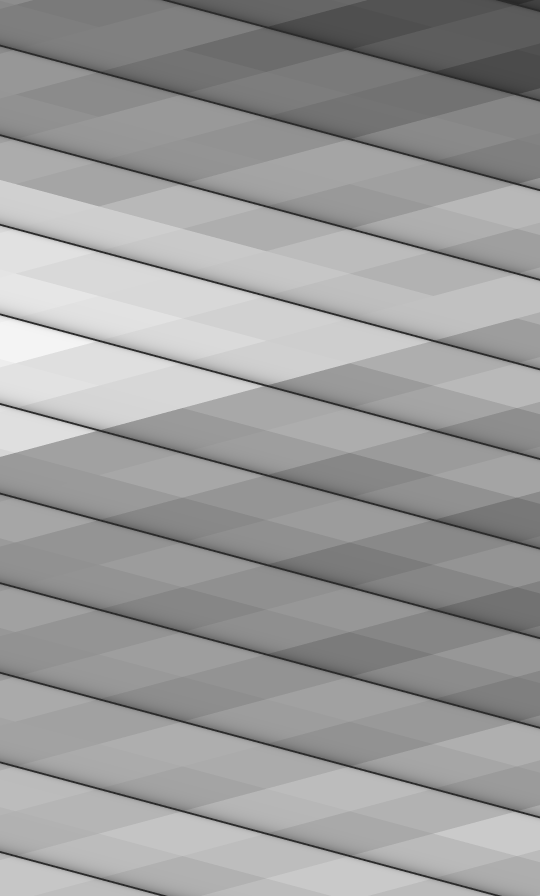
A WebGL 1 fragment shader for this background:

```glsl
precision highp float;
// Grey diamond facets made by two crossing families of slanted stripes, with a
// bright wedge at the left and a dark upper right corner. Every second falling
// stripe ends in a thin dark line with a soft shadow above it.

uniform vec2 u_resolution;

const float SLOPE = 0.268;               // tangent of 15 degrees
const float STRIPE = 0.05;               // stripe height, canvas height = 1
const vec2 OFFSET = vec2(0.016, 0.2);    // phase of falling and rising stripes
const float ASPECT = 0.6;
const float LINE_WIDTH = 0.0021;
const float LINE_GREY = 0.17;
const float SHADOW_REACH = 0.006;

// Stripe coordinates: x counts falling stripes, y counts rising ones.
vec2 toStripes(vec2 p) {
  return vec2(p.y - SLOPE * p.x, p.y + SLOPE * p.x) / STRIPE - OFFSET;
}

vec2 fromStripes(vec2 s) {
  vec2 q = (s + OFFSET) * STRIPE;
  return vec2((q.y - q.x) / (2.0 * SLOPE), 0.5 * (q.x + q.y));
}

// Layered sines give each cell a small stable deviation.
float cellVariation(vec2 cell) {
  return 0.6 * sin(dot(cell, vec2(2.3, 4.1))) + 0.4 * sin(dot(cell, vec2(5.7, 1.9)));
}

// Broad shading from top to bottom; across runs from 0 to 1.
float baseGrey(float across, float down) {
  float grey = mix(mix(0.53, 0.27, across), 0.69, smoothstep(0.0, 0.28, down));
  grey = mix(grey, mix(0.60, 0.51, across), smoothstep(0.36, 0.64, down));
  return mix(grey, 0.74, smoothstep(0.70, 0.98, down));
}

float wedgeGrey(float across, float down) {
  return 0.95 - 0.23 * across - 0.8 * abs(down - 0.375);
}

float facetGrey(vec2 cell) {
  vec2 center = fromStripes(cell + 0.5);
  float across = clamp(center.x / ASPECT, 0.0, 1.0);
  float wedge = step(3.5, cell.x) * step(cell.y, 9.5);
  float grey = mix(baseGrey(across, center.y), wedgeGrey(across, center.y), wedge);

  // Odd stripes are lighter, even ones darker; crossings add up.
  vec2 parity = 2.0 * mod(cell, 2.0) - 1.0;
  float contrast = mix(mix(0.016, 0.034, across), 0.006, wedge);
  return grey + contrast * (parity.x + parity.y) + 0.009 * cellVariation(cell);
}

// Signed vertical distance to the nearest seam, positive below it.
float seamDistance(float stripe) {
  return (fract(0.5 * stripe) - 0.5) * 2.0 * STRIPE;
}

float sceneGrey(vec2 p) {
  vec2 stripes = toStripes(p);
  float grey = facetGrey(floor(stripes));
  float d = seamDistance(stripes.x);
  float reach = d < 0.0 ? SHADOW_REACH : 0.3 * SHADOW_REACH;
  grey *= 1.0 - 0.32 * exp(-abs(d) / reach);
  return mix(grey, LINE_GREY, step(abs(d), 0.5 * LINE_WIDTH));
}

void main() {
  // Average a 3 x 3 grid of samples per pixel to smooth all edges.
  float grey = 0.0;
  for (int i = 0; i < 3; i++) {
    for (int j = 0; j < 3; j++) {
      vec2 jitter = (vec2(float(i), float(j)) - 1.0) / 3.0;
      vec2 p = (gl_FragCoord.xy + jitter) / u_resolution.y;
      grey += sceneGrey(vec2(p.x, 1.0 - p.y));
    }
  }
  gl_FragColor = vec4(vec3(grey / 9.0), 1.0);
}
```
